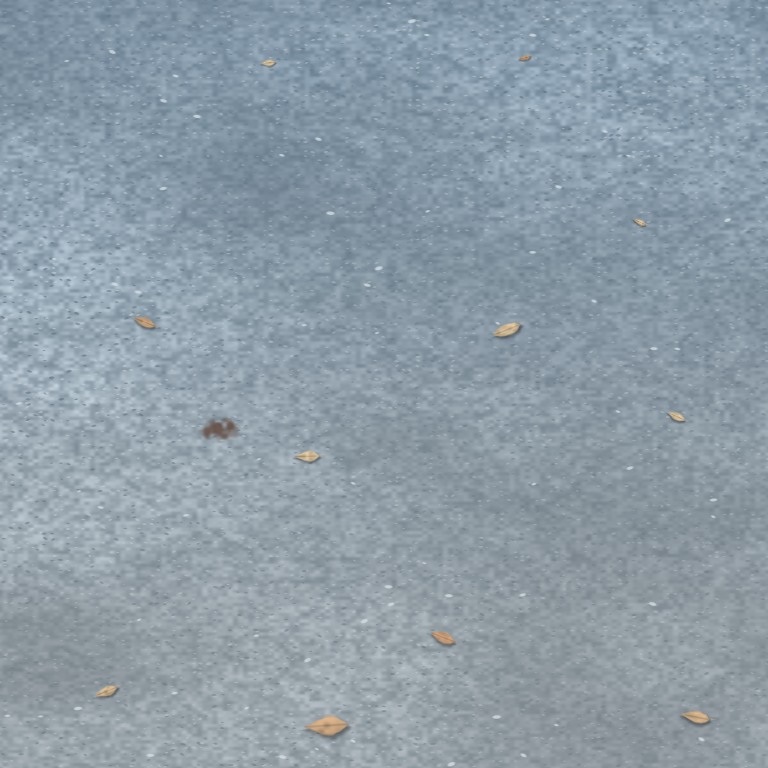
A WebGL 1 fragment shader for this texture:

```glsl
precision highp float;
// Weathered blue-grey asphalt with a few fallen leaves, seen at a slant.
// Stretched value noise gives the tone and grain, jittered cells give the
// stone flecks, and a loop scatters lens-shaped leaves with soft shadows.
uniform vec2 u_resolution;

const vec3 FAR_TONE = vec3(0.490, 0.570, 0.635);
const vec3 NEAR_TONE = vec3(0.580, 0.620, 0.645);
const vec3 FROST_TINT = vec3(0.085, 0.088, 0.090);
const vec3 PALE_STONE = vec3(0.77, 0.81, 0.83);
const vec3 DARK_STONE = vec3(0.34, 0.41, 0.47);
const vec3 LEAF_TAN = vec3(0.80, 0.72, 0.58);
const vec3 LEAF_RUST = vec3(0.66, 0.46, 0.33);
const vec3 STAIN_BROWN = vec3(0.37, 0.27, 0.22);

const vec2 GRAIN_FREQ = vec2(150.0, 235.0);
const float GRAIN_FINE = 0.13;
const float GRAIN_COARSE = 0.09;
const float LEAF_GRID = 4.0;
const float LEAF_CHANCE = 0.8;
const float LEAF_MIN = 0.010;
const float LEAF_MAX = 0.029;
const float EDGE = 0.0016;
const vec2 STAIN_POS = vec2(0.29, 0.44);

float hash(vec2 p) {
  vec3 q = fract(vec3(p.xyx) * 0.1031);
  q += dot(q, q.yzx + 33.33);
  return fract((q.x + q.y) * q.z);
}

vec2 hash2(vec2 p) {
  return vec2(hash(p), hash(p + 71.7));
}

float noise(vec2 p) {
  vec2 i = floor(p), f = fract(p);
  f = f * f * (3.0 - 2.0 * f);
  return mix(mix(hash(i), hash(i + vec2(1.0, 0.0)), f.x),
             mix(hash(i + vec2(0.0, 1.0)), hash(i + vec2(1.0, 1.0)), f.x), f.y);
}

float fbm(vec2 p) {
  float sum = 0.0, amp = 0.5;
  for (int i = 0; i < 5; i++) {
    sum += amp * noise(p);
    p = p * 2.03 + 17.3;
    amp *= 0.5;
  }
  return sum;
}

mat2 rotation(float a) {
  return mat2(cos(a), -sin(a), sin(a), cos(a));
}

// Coverage of sparse, flattened stones, at most one in each cell
float flecks(vec2 p, float cells, float chance, float seed) {
  vec2 g = p * cells * vec2(1.0, 1.5);
  vec2 id = floor(g) + seed;
  vec2 q = fract(g) - 0.5 - 0.3 * (hash2(id) - 0.5);
  q = rotation(1.6 * (hash(id + 5.3) - 0.5)) * q;
  float radius = mix(0.14, 0.34, hash(id + 9.1));
  float d = length(q * vec2(1.0, 1.6)) - radius;
  return step(hash(id + 13.7), chance) * smoothstep(0.14, -0.14, d);
}

// Broad pale wear: heavy at the left and upper right, broken by bands
float frostAmount(vec2 p) {
  float left = exp(-dot((p - vec2(0.04, 0.55)) * vec2(3.6, 3.2),
                        (p - vec2(0.04, 0.55)) * vec2(3.6, 3.2)));
  float right = exp(-dot((p - vec2(0.95, 0.83)) * vec2(3.5, 5.0),
                         (p - vec2(0.95, 0.83)) * vec2(3.5, 5.0)));
  float bands = fbm(p * vec2(2.6, 6.5) + 4.0);
  return 0.75 * left + 0.55 * right + 2.2 * (bands - 0.48);
}

// Signed lens outline in leaf units, blunter at one end
float leafShape(vec2 q, float ratio, float seed) {
  float ragged = 0.12 * (noise(q * 4.0 + seed) - 0.5);
  float taper = clamp(1.0 + 0.35 * q.x, 0.5, 1.5);
  return abs(q.y) - ratio * (1.0 - q.x * q.x) * taper + ragged;
}

vec3 addLeaves(vec3 color, vec2 p) {
  for (int i = 0; i < 16; i++) {
    float n = float(i);
    vec2 cell = vec2(mod(n, LEAF_GRID), floor(n / LEAF_GRID));
    vec2 center = (cell + 0.15 + 0.7 * hash2(cell + 31.0)) / LEAF_GRID;
    float kind = hash(cell + 53.0), big = hash(cell + 87.0);
    float size = mix(LEAF_MIN, LEAF_MAX, big * big) * mix(1.1, 0.8, center.y);
    float ratio = mix(0.28, 0.48, hash(cell + 19.0));
    vec2 q = rotation(0.9 * (hash(cell + 43.0) - 0.5)) * (p - center) / size;
    float blur = EDGE / size;
    float present = step(hash(cell + 64.0), LEAF_CHANCE);
    float shadow = smoothstep(0.25, -0.15, leafShape(q + vec2(-0.08, 0.16), ratio, n));
    float body = smoothstep(blur, -blur, leafShape(q, ratio, n));
    float stalk = smoothstep(blur, 0.0, abs(q.y - 0.05 * q.x))
                * step(0.8, q.x) * smoothstep(1.5, 1.3, q.x);
    vec3 tint = mix(LEAF_TAN, LEAF_RUST, kind * kind);
    tint *= 0.9 + 0.25 * noise(q * 3.5 + n) + 0.12 * q.y;
    tint *= 1.0 - 0.14 * smoothstep(0.1, 0.0, abs(q.y));
    color *= 1.0 - 0.35 * present * shadow;
    color = mix(color, tint, present * max(body, 0.4 * stalk));
  }
  return color;
}

void main() {
  vec2 p = gl_FragCoord.xy / u_resolution;
  float frost = frostAmount(p);
  vec3 color = mix(NEAR_TONE, FAR_TONE, smoothstep(0.05, 1.0, p.y));
  color += FROST_TINT * frost;

  // Grain, rougher where the surface is worn pale
  float rough = clamp(0.75 + 0.5 * frost, 0.6, 1.3);
  float grain = GRAIN_FINE * (noise(p * GRAIN_FREQ) - 0.5)
              + GRAIN_COARSE * (noise(p * GRAIN_FREQ * 0.47 + 8.0) - 0.5);
  color += grain * rough * vec3(1.03, 1.0, 0.97);

  // Stones: small dark and pale ones, then rare bright chips
  color = mix(color, DARK_STONE, 0.42 * rough * flecks(p, 95.0, 0.14, 3.0));
  color = mix(color, PALE_STONE, 0.50 * rough * flecks(p + 0.37, 110.0, 0.15, 40.0));
  color = mix(color, PALE_STONE * 1.08, 0.8 * flecks(p, 64.0, 0.012, 90.0));

  // Decayed leaf stain with a crumbling rim
  vec2 s = (p - STAIN_POS) * vec2(32.0, 70.0);
  float stain = smoothstep(1.1, 0.2, length(s) + 0.9 * (noise(p * 130.0) - 0.5));
  color = mix(color, STAIN_BROWN, 0.8 * stain);

  gl_FragColor = vec4(clamp(addLeaves(color, p), 0.0, 1.0), 1.0);
}
```
